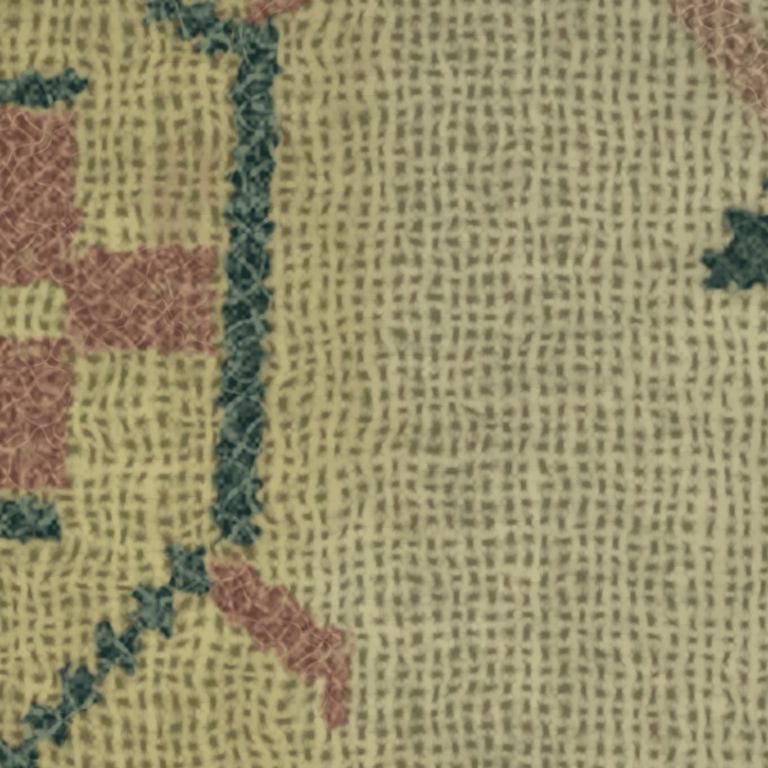
Write a three.js fragment shader that draws this texture.

```glsl
// Embroidered linen: a loose plain weave carrying teal and rose stitching.
// Threads are wavering cosine ridges; the motifs are ragged distance fields
// filled with a lattice of crossed strands.
varying vec2 vUv;

float hash(vec2 p) {
  return fract(sin(dot(p, vec2(127.1, 311.7))) * 43758.5453);
}

float noise(vec2 p) {
  vec2 i = floor(p), f = fract(p);
  f = f * f * (3.0 - 2.0 * f);
  return mix(mix(hash(i), hash(i + vec2(1, 0)), f.x),
             mix(hash(i + vec2(0, 1)), hash(i + vec2(1, 1)), f.x), f.y);
}

float segment(vec2 p, vec2 a, vec2 b) {
  vec2 d = b - a;
  return length(p - a - d * clamp(dot(p - a, d) / dot(d, d), 0.0, 1.0));
}

float box(vec2 p, vec2 low, vec2 high) {
  vec2 q = abs(p - 0.5 * (low + high)) - 0.5 * (high - low);
  return length(max(q, 0.0)) + min(max(q.x, q.y), 0.0);
}

// One cross stitch with a full centre
float crossStitch(vec2 p, float size) {
  vec2 q = abs(p);
  float arms = segment(q, vec2(0.0), vec2(size * 0.65)) - size * 0.33;
  return min(arms, max(length(p) - size * 0.82, q.x + q.y - size * 1.05));
}

float stemCentre(float y) {
  return 0.307 + 0.027 * smoothstep(0.28, 0.98, y);
}

float tealShape(vec2 p) {
  float d = box(vec2(p.x - stemCentre(p.y), p.y), vec2(-0.027, 0.295), vec2(0.027, 0.975));
  d = min(d, box(p - vec2(0.0, p.x * 0.1), vec2(-0.1, 0.86), vec2(0.112, 0.895)));
  d = min(d, box(p, vec2(-0.1, 0.3), vec2(0.077, 0.345)));
  d = min(d, box(p, vec2(0.917, 0.625), vec2(1.1, 0.673)));
  d = min(d, box(p, vec2(0.95, 0.66), vec2(1.1, 0.727)));
  d = min(d, segment(p, vec2(1.0, 0.76), vec2(1.02, 0.79)) - 0.007);
  for (int i = 0; i < 6; i++)
    d = min(d, crossStitch(p - vec2(0.246, 0.258) + float(i) * vec2(0.046, 0.051), 0.03));
  for (int i = 0; i < 3; i++)
    d = min(d, crossStitch(p - vec2(0.215, 0.995) - float(i) * vec2(0.035, -0.021), 0.025));
  return d;
}

float roseShape(vec2 p) {
  float d = box(p, vec2(-0.1, 0.63), vec2(0.1, 0.855));
  d = min(d, box(p, vec2(0.085, 0.54), vec2(0.277, 0.675)));
  d = min(d, box(p, vec2(-0.1, 0.36), vec2(0.09, 0.56)));
  d = min(d, segment(p, vec2(0.305, 0.235), vec2(0.41, 0.147)) - 0.036);
  d = min(d, segment(p, vec2(0.438, 0.17), vec2(0.434, 0.065)) - 0.016);
  return min(d, segment(p, vec2(0.34, 0.98), vec2(0.38, 1.01)) - 0.022);
}

// Height of the woven threads: x is relief, y is the thread's own tint
vec2 weave(vec2 p) {
  vec2 g = p * vec2(42.0, 41.0);
  float loose = mix(0.9, 0.3, smoothstep(0.3, 0.6, p.x));
  g += loose * (vec2(noise(p * 17.0), noise(p * 19.0 + 40.0)) - 0.5);
  g += 0.4 * vec2(noise(g * vec2(0.9, 0.6) + 9.0), noise(g * vec2(0.6, 0.9) + 70.0));
  g.y += 0.35 * sin(p.x * 7.0);
  vec2 id = floor(g), f = abs(fract(g) - 0.5);
  float over = cos(3.14159 * g.x) * cos(3.14159 * g.y);
  float warp = cos(f.x * 3.14159) * (0.86 + 0.2 * over) + 0.2 * (hash(vec2(id.x, 3.0)) - 0.5);
  float weft = cos(f.y * 3.14159) * (0.74 - 0.24 * over) + 0.14 * (hash(vec2(7.0, id.y)) - 0.5);
  return vec2(max(warp, weft) + 0.18 * min(warp, weft), hash(id));
}

// Thin pale strands crossing on a diagonal grid
float strands(vec2 q) {
  q += 0.8 * vec2(noise(q * 1.3), noise(q * 1.3 + 30.0));
  vec2 a = abs(fract(vec2(q.x + q.y, q.x - q.y)) - 0.5);
  return 1.0 - smoothstep(0.03, 0.22, min(a.x, a.y));
}

void main() {
  vec2 p = vUv;
  vec2 thread = weave(p);
  float fibre = noise(p * vec2(170.0, 150.0)), blotch = noise(p * 9.0);
  float patchy = noise(p * 48.0 + 15.0);

  // Linen, yellower on the left, its holes browner or greyer by place
  float light = smoothstep(0.16, 1.08, thread.x + 0.3 * (fibre - 0.5) + 0.12 * (patchy - 0.5));
  vec3 hole = mix(vec3(0.42, 0.42, 0.30), vec3(0.46, 0.405, 0.30), patchy);
  vec3 linen = mix(hole, vec3(0.71, 0.69, 0.54), light);
  linen *= 0.97 + 0.06 * thread.y + 0.07 * (blotch - 0.5);
  float yellow = 1.0 - smoothstep(0.25, 0.62, p.x + 0.2 * (blotch - 0.5));
  linen *= mix(vec3(1.0), vec3(1.01, 0.985, 0.89), yellow);
  linen *= 0.98 + 0.04 * smoothstep(1.0, 0.3, p.y);

  // Ragged outlines
  vec2 ragged = p + 0.02 * (vec2(noise(p * 65.0), noise(p * 65.0 + 50.0)) - 0.5);
  float teal = tealShape(ragged), rose = roseShape(ragged);
  float brown = segment(ragged, vec2(0.905, 1.01), vec2(1.01, 0.875)) - 0.044;
  vec3 colour = linen;

  // Rose fill with a faint stray tint, and an unstitched gap at left
  float stray = box(p, vec2(0.2, 0.67), vec2(0.28, 0.81));
  colour = mix(colour, vec3(0.55, 0.40, 0.34), 0.4 * patchy * smoothstep(0.03, -0.03, stray));
  float strand = strands(p * 30.0);
  float roseLight = clamp(0.35 * strand + 0.25 * light + 0.6 * (fibre - 0.25), 0.0, 1.0);
  vec3 roseThread = mix(vec3(0.40, 0.25, 0.215), vec3(0.69, 0.54, 0.45), roseLight);
  float gap = box(ragged, vec2(-0.1, 0.57), vec2(0.08, 0.62));
  rose = max(rose, -gap);
  float cover = 0.93 - 0.3 * smoothstep(0.55, 0.95, patchy);
  colour = mix(colour, roseThread, cover * smoothstep(0.008, -0.009, rose));
  vec3 brownThread = mix(vec3(0.36, 0.27, 0.21), vec3(0.75, 0.63, 0.53), roseLight);
  colour = mix(colour, brownThread, 0.85 * cover * smoothstep(0.012, -0.02, brown));

  // Teal fill: chained strands on the stem, paler below, darkest at right
  vec2 chain = vec2(p.x - stemCentre(p.y), p.y) * vec2(19.0, 18.0);
  float tealLight = 0.5 * strands(chain) + 0.2 * light + 0.75 * (fibre - 0.3);
  tealLight *= mix(1.0, 0.6, smoothstep(0.6, 0.9, p.x));
  vec3 tealThread = mix(vec3(0.08, 0.165, 0.16), vec3(0.44, 0.50, 0.42), clamp(tealLight, 0.0, 1.0));
  colour *= 1.0 - 0.1 * smoothstep(0.018, 0.0, teal);
  colour = mix(colour, tealThread, 0.95 * smoothstep(0.006, -0.006, teal));

  gl_FragColor = vec4(colour, 1.0);
}
```
